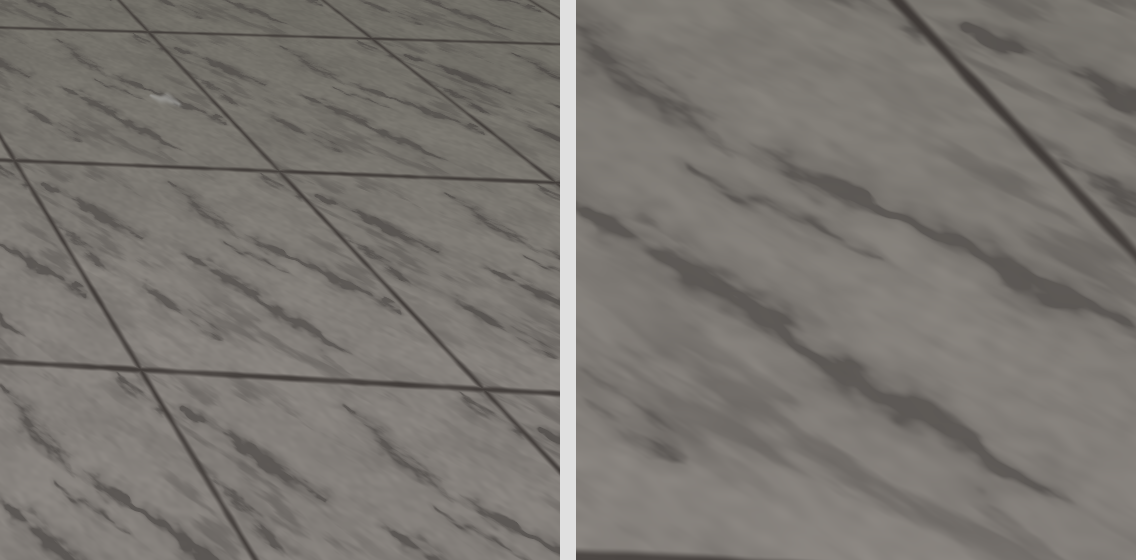
Left: the whole. Right: its middle third, enlarged.
Write a Shadertoy shader that draws this texture.

```glsl
const vec3 STONE_NEAR = vec3(0.528, 0.510, 0.492);
const vec3 STONE_FAR = vec3(0.445, 0.435, 0.405);
const vec3 VEIN = vec3(0.295, 0.280, 0.270);
const vec3 GROUT = vec3(0.235, 0.215, 0.205);
const vec3 SCUFF = vec3(0.640, 0.640, 0.630);
const vec2 GRAIN_DIR = vec2(0.62, 0.785);

float hash(vec2 p) {
    vec3 q = fract(vec3(p.xyx) * 0.1031);
    q += dot(q, q.yzx + 33.33);
    return fract((q.x + q.y) * q.z);
}

float noise(vec2 p) {
    vec2 cell = floor(p), f = fract(p);
    f = f * f * (3.0 - 2.0 * f);
    float low = mix(hash(cell), hash(cell + vec2(1, 0)), f.x);
    float high = mix(hash(cell + vec2(0, 1)), hash(cell + vec2(1, 1)), f.x);
    return mix(low, high, f.y);
}

float fbm(vec2 p) {
    float sum = 0.0, amplitude = 0.5;
    for (int i = 0; i < 4; i++) {
        sum += amplitude * noise(p);
        p = mat2(1.6, 1.2, -1.2, 1.6) * p + 7.3;
        amplitude *= 0.5;
    }
    return sum / 0.9375;
}

// Soft stroke from a to b, thinning towards both ends
float stroke(vec2 p, vec2 a, vec2 b, float width) {
    vec2 ab = b - a;
    float t = clamp(dot(p - a, ab) / dot(ab, ab), 0.0, 1.0);
    float taper = 0.4 + 2.4 * t * (1.0 - t);
    return 1.0 - smoothstep(0.0, width * taper, length(p - a - ab * t));
}

// Coordinates along and across the stone grain
vec2 alongGrain(vec2 p, vec2 dir) {
    return vec2(dot(p, dir), dot(p, vec2(-dir.y, dir.x)));
}

// Vein darkness inside one tile, p from 0 to 1
float veins(vec2 p, vec2 dir) {
    const vec4 segments[10] = vec4[10](
        vec4(0.07, 0.15, 0.28, 0.40), vec4(0.55, 0.12, 0.65, 0.38),
        vec4(0.65, 0.36, 0.78, 0.47), vec4(0.77, 0.45, 0.95, 0.68),
        vec4(0.59, 0.42, 0.70, 0.54), vec4(0.43, 0.50, 0.55, 0.70),
        vec4(0.52, 0.66, 0.67, 0.90), vec4(0.03, 0.38, 0.10, 0.56),
        vec4(0.20, 0.64, 0.30, 0.86), vec4(0.93, 0.01, 0.98, 0.15));
    vec2 g = alongGrain(p, dir);
    vec2 warp = vec2(fbm(p * 13.0), fbm(p * 13.0 + 40.0)) - 0.5;
    vec2 ragged = vec2(noise(p * 48.0), noise(p * 48.0 + 17.0)) - 0.5;
    vec2 q = p + 0.09 * warp + 0.022 * ragged;
    float core = 0.0, halo = 0.0;
    for (int i = 0; i < 10; i++) {
        vec4 s = segments[i];
        float width = 0.030 + 0.020 * hash(vec2(float(i), 5.0));
        core = max(core, stroke(q, s.xy, s.zw, width));
        halo = max(halo, stroke(q, s.xy, s.zw, 2.6 * width));
    }
    // Patches break up the strokes; flecks gather near them
    float patches = smoothstep(0.30, 0.62, fbm(g * vec2(13.0, 26.0) + 3.0));
    float fleck = smoothstep(0.50, 0.72, fbm(g * vec2(8.0, 19.0) + 29.0));
    float cloud = smoothstep(0.40, 0.70, fbm(g * vec2(3.0, 6.0) + 11.0));
    float dark = core * (0.22 + 0.85 * patches) + halo * (0.10 + 0.28 * patches);
    return clamp(dark + fleck * (0.16 + 0.30 * cloud) + 0.09 * cloud, 0.0, 1.0);
}

// Floor plane seen in perspective: canvas to tile units
vec2 toFloor(vec2 uv) {
    mat3 floorToCanvas = mat3(
        0.4721, -0.0346, -0.0216,
        0.1749, -0.4563, -0.2200,
        0.4987, 0.6940, 1.0);
    vec3 h = inverse(floorToCanvas) * vec3(uv, 1.0);
    return h.xy / h.z;
}

float groutMask(vec2 p, vec2 halfWidth, vec2 blur) {
    vec2 d = abs(p - round(p));
    vec2 line = 1.0 - smoothstep(halfWidth - blur, halfWidth + blur, d);
    return max(line.x, line.y);
}

void mainImage(out vec4 fragColor, in vec2 fragCoord) {
    vec2 uv = fragCoord / iResolution.xy;
    vec2 p = toFloor(uv);
    vec2 blur = 0.005 + 0.8 * fwidth(p);
    vec2 tile = floor(p);

    // Stone with shading, clouding and fine grain
    vec3 color = mix(STONE_NEAR, STONE_FAR, smoothstep(0.25, 1.05, uv.y + 0.12 * (uv.x - 0.5)));
    color *= 1.0 + 0.10 * (fbm(p * 7.0) - 0.5);
    color *= 1.0 + 0.06 * (noise(p * 55.0) - 0.5);
    color *= 1.0 + 0.03 * (hash(tile + 20.0) - 0.5);

    // The same veins on every tile, varying a little in strength
    float strength = 0.66 + 0.14 * hash(tile + 50.0);
    color = mix(color, VEIN, strength * veins(fract(p), GRAIN_DIR));

    // Pale scuff on one tile
    vec2 wobble = 0.012 * vec2(noise(uv * 60.0), noise(uv * 60.0 + 9.0));
    color = mix(color, SCUFF, 0.65 * stroke(uv + wobble, vec2(0.280, 0.840), vec2(0.328, 0.815), 0.012));

    // Joints with slightly uneven edges
    vec2 halfWidth = vec2(0.0082, 0.0098) * (0.8 + 0.4 * noise(p * 25.0));
    float wear = 0.78 + 0.16 * noise(p * 9.0);
    color = mix(color, GROUT, wear * groutMask(p, halfWidth, blur));
    fragColor = vec4(color, 1.0);
}
```
